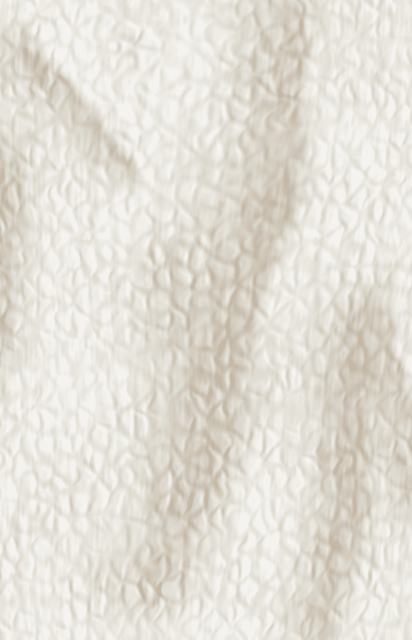
Reproduce this texture procedurally as a Shadertoy shader.

```glsl
// Crinkled cream gauze in soft side light, with broad diagonal folds.
// Cellular noise forms columns of puckers lit as a relief; stretched noise
// adds fine fibres, and creases with one sharp side shade the drapery.

#define COLUMNS 23.0        // pucker columns across the canvas
#define ROWS 20.0           // puckers per canvas width, vertically
#define JITTER 0.44         // irregularity of the puckers
#define RELIEF 0.33         // strength of the pucker lighting
#define CREASE 0.17         // darkness of the seams between puckers
#define FIBRE 0.42          // strength of the thread streaks
#define BASE_TONE 1.02      // tone of the unshaded cloth
#define FOLD_DEPTH 1.45     // strength of the large folds
#define SHADOW vec3(0.768, 0.720, 0.652)
#define MIDTONE vec3(0.860, 0.844, 0.802)
#define LIGHT vec3(0.944, 0.936, 0.916)

vec2 hash2(vec2 p) {
    vec3 q = fract(p.xyx * vec3(0.1031, 0.1030, 0.0973));
    q += dot(q, q.yzx + 33.33);
    return fract((q.xx + q.yz) * q.zy);
}

float valueNoise(vec2 p) {
    vec2 i = floor(p), f = fract(p);
    f = f * f * (3.0 - 2.0 * f);
    float low = mix(hash2(i).x, hash2(i + vec2(1, 0)).x, f.x);
    float high = mix(hash2(i + vec2(0, 1)).x, hash2(i + vec2(1, 1)).x, f.x);
    return mix(low, high, f.y);
}

// Cloth coordinates whose columns lean gently with the drape.
vec2 clothGrid(vec2 p) {
    p.x -= 0.09 * p.y * smoothstep(0.1, 0.9, p.x);
    p.x += 0.007 * sin(6.0 * p.y + 5.0 * p.x);
    return p * vec2(COLUMNS, ROWS);
}

// Small irregular wavering of the seams.
vec2 waver(vec2 q) {
    float sway = valueNoise(q * vec2(0.9, 1.15)) + 0.35 * valueNoise(q * vec2(1.6, 2.5) + 13.0);
    float lift = valueNoise(q * 1.3 + 40.0);
    return q + vec2(0.50, 0.45) * (vec2(sway, lift) - vec2(0.67, 0.5));
}

// Height of the puffed cells: zero at the seams, one on the crowns.
float puckerHeight(vec2 q) {
    vec2 cell = floor(q);
    float nearest = 9.0, second = 9.0;
    for (int y = -2; y <= 2; y++)
    for (int x = -1; x <= 1; x++) {
        vec2 id = cell + vec2(x, y);
        vec2 centre = id + 0.5 + JITTER * (hash2(id) - 0.5) * vec2(1.0, 1.5);
        centre.y += 0.6 * hash2(vec2(id.x, 7.0)).x - 0.3;
        float d = length((q - centre) * vec2(1.0, 0.60));
        second = min(second, max(nearest, d));
        nearest = min(nearest, d);
    }
    return smoothstep(0.0, 0.46, second - nearest);
}

// Puckers with small upright wrinkles on top.
float clothHeight(vec2 q) {
    return puckerHeight(waver(q)) + 0.55 * valueNoise(q * vec2(2.9, 0.9) + 5.0);
}

// Shade beside a crease from a to b, with separate left and right widths.
float fold(vec2 p, vec2 a, vec2 b, float left, float right) {
    vec2 along = normalize(b - a);
    float side = dot(p - a, vec2(-along.y, along.x));
    float t = dot(p - a, along);
    float beyond = max(max(-t, t - length(b - a)), 0.0);
    float d = side / (side < 0.0 ? left : right);
    return exp(-d * d - beyond * beyond / 0.012);
}

float foldShade(vec2 p) {
    p.x += 0.014 * sin(9.0 * p.y + 1.0) + 0.030 * (valueNoise(p * 12.0) - 0.5);
    p.x += 0.022 * (valueNoise(p * 29.0 + 6.0) - 0.5);
    float lit = 1.0;
    // Upper left crease and left edge
    lit *= 1.0 - 0.46 * fold(p, vec2(0.10, 1.42), vec2(0.27, 1.20), 0.09, 0.022);
    lit *= 1.0 - 0.40 * fold(p, vec2(-0.01, 1.16), vec2(0.0, 0.78), 0.1, 0.08);
    // Long central drape, sharp above and soft below
    lit *= 1.0 - 0.36 * fold(p, vec2(0.75, 1.50), vec2(0.70, 1.16), 0.17, 0.03);
    lit *= 1.0 - 0.42 * fold(p, vec2(0.68, 1.02), vec2(0.60, 0.76), 0.20, 0.02);
    lit *= 1.0 - 0.38 * fold(p, vec2(0.54, 0.62), vec2(0.40, 0.16), 0.13, 0.08);
    lit *= 1.0 - 0.12 * fold(p, vec2(0.45, 1.15), vec2(0.36, 0.45), 0.07, 0.07);
    // Lower right drapes
    lit *= 1.0 - 0.45 * fold(p, vec2(0.88, 0.74), vec2(0.80, 0.03), 0.10, 0.06);
    lit *= 1.0 - 0.36 * fold(p, vec2(0.95, 0.78), vec2(0.99, 0.38), 0.05, 0.02);
    return 1.0 - lit;
}

void mainImage(out vec4 fragColor, in vec2 fragCoord) {
    vec2 p = fragCoord / iResolution.x;

    // Puckers lit from the right and slightly above
    vec2 q = clothGrid(p);
    vec2 toLight = vec2(0.11, 0.025);
    float height = puckerHeight(waver(q));
    float slope = clothHeight(q - toLight) - clothHeight(q + toLight);
    float patchiness = 0.5 + 0.9 * valueNoise(q * 0.45 + 9.0);

    // Threads running along the columns
    vec2 thread = vec2(q.x / COLUMNS, p.y);
    float fibre = 0.6 * valueNoise(thread * vec2(160.0, 32.0))
                + 0.4 * valueNoise(thread * vec2(90.0, 22.0) + 20.0) - 0.5;

    // Combine the light and tint it
    float tone = BASE_TONE - FOLD_DEPTH * foldShade(p);
    tone += 0.22 * (valueNoise(p * vec2(6.0, 3.5) + 3.0) - 0.5);
    tone += patchiness * (RELIEF * slope - CREASE * (1.0 - height));
    tone += FIBRE * fibre;
    tone = clamp(tone, 0.0, 1.1);
    vec3 colour = mix(SHADOW, MIDTONE, min(2.0 * tone, 1.0));
    colour = mix(colour, LIGHT, max(2.0 * tone - 1.0, 0.0));
    fragColor = vec4(colour, 1.0);
}
```
